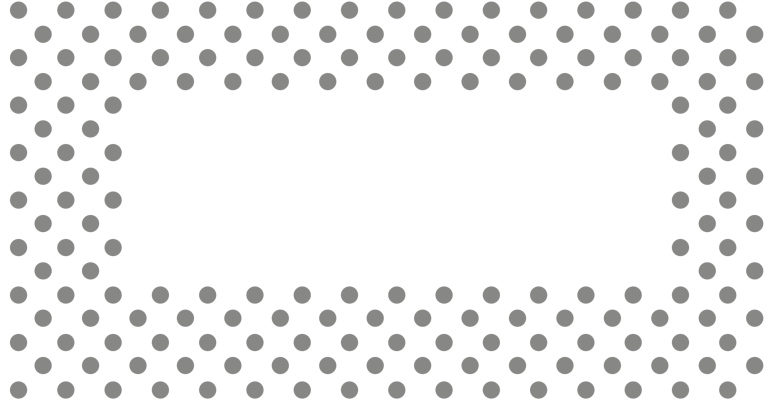
Write a Shadertoy shader that draws this background.

```glsl
// Draws a white card framed by staggered rows of grey dots around an empty panel.

const vec3 PAPER = vec3(1.0);
const vec3 DOT_GREY = vec3(0.53, 0.53, 0.525);
const float DOT_RADIUS = 0.0215;

// Empty panel: lower left and upper right corners, in canvas heights
const vec2 PANEL_MIN = vec2(0.313, 0.291);
const vec2 PANEL_MAX = vec2(1.679, 0.767);

// True when a dot centre falls in the empty panel
bool insidePanel(vec2 center) {
    return all(greaterThan(center, PANEL_MIN)) && all(lessThan(center, PANEL_MAX));
}

// Coverage of the nearest dot in a finite grid
float dotGrid(vec2 p, vec2 origin, vec2 pitch, vec2 lastCell, float blur) {
    vec2 cell = clamp(round((p - origin) / pitch), vec2(0.0), lastCell);
    vec2 center = origin + cell * pitch;
    if (insidePanel(center)) return 0.0;
    float edge = length(p - center) - DOT_RADIUS;
    return 1.0 - smoothstep(-blur, blur, edge);
}

void mainImage(out vec4 fragColor, in vec2 fragCoord) {
    // Canvas height is one unit
    vec2 p = fragCoord / iResolution.y;
    float blur = 0.75 / iResolution.y;

    // Two interleaved grids form the stagger
    float outer = dotGrid(p, vec2(0.0464, 0.0250), vec2(0.1182, 0.1187), vec2(15.0, 8.0), blur);
    float inner = dotGrid(p, vec2(0.1078, 0.0862), vec2(0.1186, 0.1183), vec2(15.0, 7.0), blur);

    fragColor = vec4(mix(PAPER, DOT_GREY, max(outer, inner)), 1.0);
}
```
